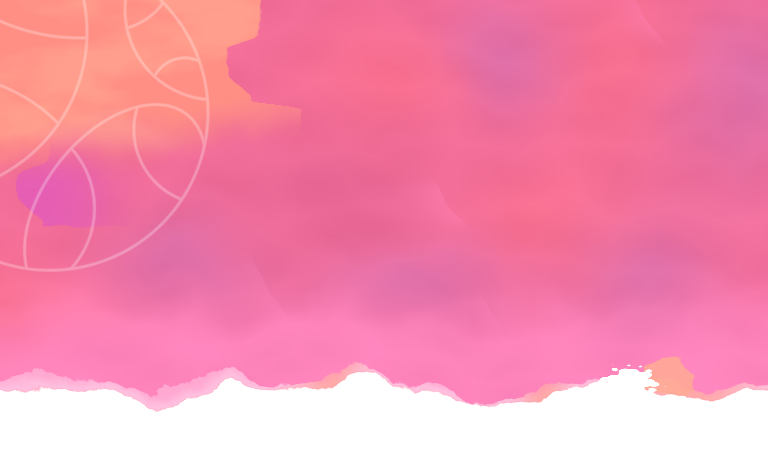
Write a Shadertoy shader that draws this background.

```glsl
// Watercolour wash: a pink field with violet and coral blooms, an orange corner,
// a torn lower shore over white paper, and a pale ornament of clipped arcs.
// Blooms are soft ellipses, torn edges are layered sines, grain is cellular.

const float ASPECT = 1.695;    // width in units of canvas height
const vec3 ROSE = vec3(0.95, 0.43, 0.60);
const vec3 CANDY = vec3(1.0, 0.52, 0.74);
const vec3 VIOLET = vec3(0.86, 0.44, 0.68);
const vec3 CORAL = vec3(1.0, 0.45, 0.55);
const vec3 PLUM = vec3(0.90, 0.40, 0.58);
const vec3 ORANGE = vec3(1.0, 0.56, 0.52);
const vec3 PEACH = vec3(1.0, 0.67, 0.58);
const vec3 MAGENTA = vec3(0.89, 0.36, 0.72);
const vec3 BLUSH = vec3(1.0, 0.80, 0.90);
const vec3 PAPER = vec3(1.0);
const float STROKE = 0.0033;   // half width of the ornament lines
const float LINE_ALPHA = 0.27;
const float GRAIN = 0.035;

// Smooth coverage, one where d is positive
float cover(float d) { return smoothstep(-1.0, 1.0, d * iResolution.y); }

vec2 hash2(vec2 c) {
    return fract(sin(vec2(dot(c, vec2(127.1, 311.7)), dot(c, vec2(269.5, 183.3)))) * 43758.5);
}

// Distance to the nearest scattered cell point
float cellular(vec2 p) {
    vec2 cell = floor(p), f = fract(p);
    float d = 2.0;
    for (int k = 0; k < 9; k++) {
        vec2 o = vec2(k % 3 - 1, k / 3 - 1);
        d = min(d, length(o + hash2(cell + o) - f));
    }
    return d;
}

// Layered sines, roughly -1 to 1
float waves(vec2 p) {
    float sum = 0.0, amp = 0.5;
    for (int i = 0; i < 5; i++) {
        sum += amp * sin(p.x + 1.6 * sin(p.y));
        p = mat2(1.5, 1.1, -1.1, 1.5) * p + 2.3;
        amp *= 0.55;
    }
    return sum;
}

float bump(float x, float centre, float width) {
    float q = (x - centre) / width;
    return exp(-q * q);
}

float bloom(vec2 p, float x, float y, float w, float h) {
    return bump(p.x, x, w) * bump(p.y, y, h);
}

// One-sided light along a bowed, falling brush edge
float crease(vec2 p, float x, float y, float span) {
    float t = (y - p.y) / span;
    float d = p.x - x - span * t * (0.25 + 0.4 * t) + 0.006 * waves(p * 40.0);
    float along = smoothstep(0.0, 0.3, t) * (1.0 - smoothstep(0.7, 1.1, t));
    return along * cover(-d) * exp(min(d, 0.0) * 18.0);
}

float disc(vec2 p, float x, float y, float r) { return length(p - vec2(x, y)) - r; }

float stroke(float d, float clip) { return cover(STROKE - abs(d)) * cover(-clip); }

// Large ring holding three groups of clipped arcs
float ornament(vec2 p) {
    float ring = disc(p, 0.110, 0.751, 0.349);
    float west = disc(p, -0.166, 0.929, 0.358);
    float east = disc(p, 0.475, 0.978, 0.199);
    vec2 q = p - vec2(0.254, 0.547), axes = vec2(0.254, 0.1545);
    q = mat2(0.62, -0.78, 0.78, 0.62) * q;
    float k = length(q / axes);
    float petal = k * (k - 1.0) / max(length(q / (axes * axes)), 0.001);
    float inPetal = max(petal, ring), inEast = max(east, ring);
    float m = max(stroke(ring, -1.0), stroke(petal, ring));
    m = max(m, max(stroke(west, ring), stroke(east, ring)));
    m = max(m, stroke(disc(p, 0.177, 1.353, 0.437), west));
    m = max(m, stroke(disc(p, -0.132, 0.470, 0.366), west));
    m = max(m, stroke(disc(p, 0.243, 1.077, 0.1435), inEast));
    m = max(m, stroke(disc(p, 0.408, 0.797, 0.075), inEast));
    m = max(m, stroke(disc(p, 0.011, 0.539, 0.1975), inPetal));
    return max(m, stroke(disc(p, 0.461, 0.713, 0.1655), inPetal));
}

// Pink field with blooms, brush edges and grain
vec3 field(vec2 p) {
    vec2 w = p + 0.035 * vec2(waves(p * 7.0), waves(p.yx * 9.0 + 4.0));
    vec3 c = mix(CANDY, ROSE, smoothstep(0.22, 0.48, w.y));
    float coral = bloom(w, 0.86, 0.82, 0.2, 0.12) + bloom(w, 1.36, 0.85, 0.17, 0.2)
                + bloom(w, 1.22, 0.5, 0.2, 0.12) + bloom(w, 0.0, 0.34, 0.2, 0.12);
    float violet = bloom(w, 1.13, 0.88, 0.12, 0.14) + bloom(w, 1.64, 0.8, 0.15, 0.2)
                 + bloom(w, 0.4, 0.43, 0.15, 0.1) + bloom(w, 0.92, 0.39, 0.2, 0.09)
                 + bloom(w, 1.42, 0.4, 0.14, 0.13);
    c = mix(c, CORAL, min(0.6 * coral, 0.8));
    c = mix(c, VIOLET, min(0.75 * violet, 0.85));
    c = mix(c, PLUM, 0.75 * bloom(w, 0.73, 0.56, 0.22, 0.13));
    float light = crease(p, 0.55, 0.46, 0.24) + crease(p, 1.06, 0.37, 0.21)
                + crease(p, 0.96, 0.61, 0.12) + crease(p, 1.4, 1.02, 0.13);
    return mix(c, CANDY, 0.3 * light) + GRAIN * (cellular(w * vec2(5, 11)) - 0.5);
}

void mainImage(out vec4 fragColor, in vec2 fragCoord) {
    vec2 p = fragCoord / iResolution.xy * vec2(ASPECT, 1.0);
    float rough = waves(p * 45.0);
    vec3 c = field(p);
    // Orange corner: crisp right edge, soft lower fade
    float rim = 0.665 - 0.11 * smoothstep(0.758, 0.778, p.y) - 0.05 * smoothstep(0.78, 0.84, p.y)
              + 0.068 * smoothstep(0.89, 0.925, p.y) + 0.007 * rough;
    float low = 0.57 + 0.16 * p.x + 0.025 * waves(p * 14.0);
    float streak = smoothstep(-0.3, 0.7, waves(p * vec2(7, 18)));
    c = mix(c, mix(ORANGE, PEACH, 0.55 * streak), cover(rim - p.x) * smoothstep(low, low + 0.15, p.y));
    // Magenta stain with a crisp left edge
    float left = 0.095 + 0.075 * smoothstep(0.61, 0.65, p.y) - 0.06 * smoothstep(0.5, 0.57, p.y);
    float stain = cover(p.x - left - 0.006 * rough) * cover(p.y - 0.499 + 0.004 * rough)
                * (1.0 - smoothstep(0.1, 0.34, p.x)) * (1.0 - smoothstep(0.58, 0.71, p.y));
    c = mix(c, MAGENTA, 0.85 * stain);
    c = mix(c, PAPER, LINE_ALPHA * ornament(p));
    // Torn shore with a diluted fringe
    float x = p.x;
    float shore = 0.138 - 0.043 * bump(x, 0.36, 0.08) + 0.022 * bump(x, 0.51, 0.04)
                + 0.042 * bump(x, 0.81, 0.06) - 0.036 * bump(x, 1.1, 0.13)
                + 0.018 * bump(x, 1.31, 0.07) - 0.026 * bump(x, 1.55, 0.07);
    float d = p.y - shore + 0.009 * rough;
    float warm = bump(x, 0.73, 0.07) + bump(x, 1.2, 0.05) + bump(x, 1.53, 0.13);
    float fringe = 0.006 + 0.03 * bump(x, 0.08, 0.14) + 0.04 * bump(x, 0.41, 0.11)
                 + 0.02 * bump(x, 0.96, 0.04) + 0.019 * warm;
    vec3 dilute = mix(mix(BLUSH, PEACH, 0.8 * warm), CANDY, 0.4 * smoothstep(0.0, 0.035, d));
    c = mix(c, dilute, 0.85 * cover(fringe + 0.008 * waves(p * 28.0) - d));
    float patchEdge = length((p - vec2(1.468, 0.163)) / vec2(0.065, 0.042)) - 1.0 + 0.3 * rough;
    c = mix(c, PEACH, 0.85 * smoothstep(-0.05, 0.05, -patchEdge));
    c = mix(c, CORAL, 0.3 - 0.3 * smoothstep(0.0, 0.004, abs(d)));
    // Dry-brush gaps of bare paper
    float gaps = bloom(p, 1.39, 0.155, 0.06, 0.03) - 0.65 * cellular(p * vec2(38, 75));
    c = mix(c, PAPER, max(cover(-d), smoothstep(0.1, 0.16, gaps)));
    fragColor = vec4(clamp(c, 0.0, 1.0), 1.0);
}
```
